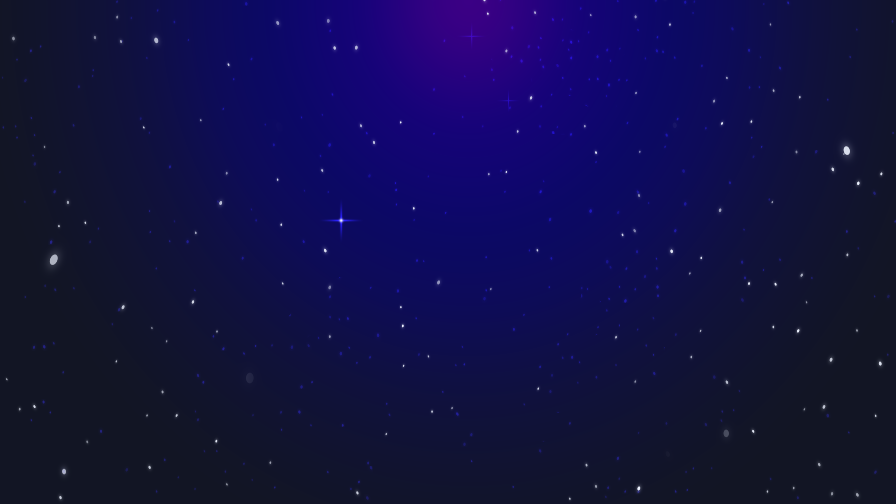
A Shadertoy shader for this background:

```glsl
// A deep night sky: a violet glow at the top centre fades through blue to near black.
// The glow is an elliptical colour ramp; stars are hashed, one per grid cell, in layers,
// with blue dust gathered by gradient noise and a few cross-shaped flares.

// Glow, in units of canvas height
const vec2 GLOW_CENTRE = vec2(0.93, 1.0);
const vec2 GLOW_RADII = vec2(0.78, 0.90);
const vec3 VIOLET = vec3(0.23, 0.00, 0.52);
const vec3 INDIGO = vec3(0.09, 0.01, 0.48);
const vec3 BLUE = vec3(0.045, 0.03, 0.41);
const vec3 NAVY = vec3(0.058, 0.06, 0.28);
const vec3 NIGHT = vec3(0.07, 0.083, 0.14);

// Stars
const vec3 STAR_WHITE = vec3(0.93, 0.95, 1.0);
const vec3 DUST_BLUE = vec3(0.16, 0.12, 0.85);
const float SMALL_CELL = 0.052;
const float SMALL_SHARE = 0.20;
const float LARGE_CELL = 0.20;
const float LARGE_SHARE = 0.32;
const float DUST_CELL = 0.019;

// Dust patches and flares
const vec2 DUST_UPPER = vec2(1.14, 0.92);
const vec2 DUST_LOWER = vec2(1.19, 0.34);
const vec2 DUST_LEFT = vec2(0.67, 0.35);
const vec2 FLARE_MAIN = vec2(0.677, 0.5625);
const vec2 FLARE_TOP = vec2(0.936, 0.928);
const vec2 FLARE_SIDE = vec2(1.009, 0.80);

vec3 hash3(vec2 p) {
    vec3 q = fract(p.xyx * vec3(0.1031, 0.1030, 0.0973));
    q += dot(q, q.yxz + 33.33);
    return fract((q.xxy + q.yzz) * q.zyx);
}

float gradientDot(vec2 cell, vec2 offset) {
    float angle = 6.2832 * hash3(cell + 71.0).x;
    return dot(vec2(cos(angle), sin(angle)), offset);
}

float gradientNoise(vec2 p) {
    vec2 i = floor(p), f = fract(p);
    vec2 u = f * f * f * (f * (f * 6.0 - 15.0) + 10.0);
    vec2 e = vec2(1.0, 0.0);
    float low = mix(gradientDot(i, f), gradientDot(i + e, f - e), u.x);
    float high = mix(gradientDot(i + e.yx, f - e.yx), gradientDot(i + 1.0, f - 1.0), u.x);
    return mix(low, high, u.y);
}

vec3 skyGlow(vec2 p) {
    float r = length((p - GLOW_CENTRE) / GLOW_RADII);
    vec3 c = mix(VIOLET, INDIGO, smoothstep(0.0, 0.32, r));
    c = mix(c, BLUE, smoothstep(0.2, 0.55, r));
    c = mix(c, NAVY, smoothstep(0.4, 0.95, r));
    return mix(c, NIGHT, smoothstep(0.65, 1.3, r));
}

// Brightness of one layer of slightly tall, soft-edged stars
float starLayer(vec2 p, float cell, float share, float radius, float seed) {
    vec2 id = floor(p / cell);
    vec3 place = hash3(id + seed);
    vec3 look = hash3(id + seed + 157.0);
    float size = radius * mix(0.6, 1.2, look.x * look.x);
    float pixel = 0.6 / iResolution.y;
    vec2 centre = (id + mix(vec2(0.2), vec2(0.8), place.xy)) * cell;
    vec2 d = p - centre;
    d.x += (look.z - 0.5) * 0.5 * d.y;
    float dist = length(d * vec2(1.0, 0.72));
    float disc = 1.0 - smoothstep(size - pixel, size + pixel, dist);
    float halo = 0.25 * exp(-dist * dist / (3.0 * size * size));
    return step(place.z, share) * max(disc, halo) * mix(0.5, 1.0, look.y);
}

float patchAt(vec2 p, vec2 centre, float radius) {
    vec2 d = (p - centre) / radius;
    return exp(-dot(d, d));
}

// Thin crossed rays that taper away from the centre
float flare(vec2 p, vec2 centre, float reach) {
    vec2 d = abs(p - centre) / reach;
    vec2 rays = exp(-d.yx * d.yx * 500.0) * pow(max(1.0 - d, 0.0), vec2(1.6));
    return max(rays.x, rays.y);
}

void mainImage(out vec4 fragColor, in vec2 fragCoord) {
    vec2 p = fragCoord / iResolution.y;
    vec3 color = skyGlow(p);

    // Blue dust, denser within the patches
    float patches = patchAt(p, DUST_UPPER, 0.13);
    patches += 0.45 * (patchAt(p, DUST_LOWER, 0.12) + patchAt(p, DUST_LEFT, 0.10));
    float density = 0.05 + patches * (0.4 + 0.5 * gradientNoise(p * 14.0));
    color += DUST_BLUE * 0.45 * starLayer(p, DUST_CELL, density, 0.0022, 11.0);

    // White stars; the large ones keep to the outer sky
    float outer = smoothstep(0.35, 0.75, abs(p.x - GLOW_CENTRE.x));
    float stars = starLayer(p, SMALL_CELL, SMALL_SHARE, 0.0025, 37.0);
    stars = max(stars, outer * starLayer(p, LARGE_CELL, LARGE_SHARE, 0.0068, 5.0));
    color = mix(color, STAR_WHITE, stars);

    // Flares: one bright, two faint violet-blue
    color += DUST_BLUE * flare(p, FLARE_MAIN, 0.045);
    color += 0.35 * DUST_BLUE * (flare(p, FLARE_TOP, 0.03) + flare(p, FLARE_SIDE, 0.025));
    color = mix(color, STAR_WHITE, patchAt(p, FLARE_MAIN, 0.0035));

    fragColor = vec4(clamp(color, 0.0, 1.0), 1.0);
}
```
